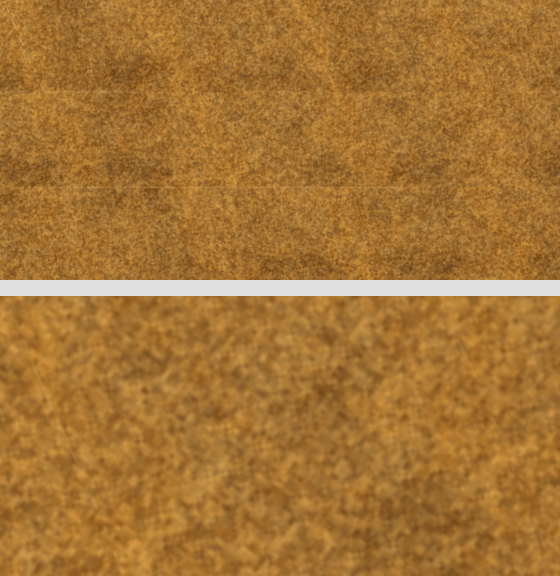
Top: the whole. Bottom: its middle third, enlarged.
A Shadertoy shader for this texture:

```glsl
// Brown felt-like fibre board: fine grain, soft dark bands, slanted scratches and faint seams.
#define BASE_COLOR vec3(0.618, 0.424, 0.180)
#define TONE_AXIS vec3(1.0, 0.88, 0.50)
#define HUE_AXIS vec3(0.35, -0.25, -0.75)
#define SCRATCH_COLOR vec3(0.84, 0.68, 0.42)
#define ROW_HEIGHT 0.342
#define LANE_WIDTH 0.515
#define SLANT 0.43
#define GRAIN 0.175
#define BLOTCH 0.075
#define BAND_DARK 0.065
#define GLOW 0.026
#define LINE_WIDTH 0.0022

float hash(vec2 cell) {
    uvec2 q = uvec2(ivec2(cell)) * uvec2(1597334673u, 3812015801u);
    uint n = (q.x ^ q.y) * 1597334673u;
    n = (n ^ (n >> 15)) * 2246822519u;
    return float((n ^ (n >> 13)) >> 8) / 16777216.0;
}

// Smooth value noise, centred on zero
float noise(vec2 p) {
    vec2 i = floor(p), f = fract(p);
    f = f * f * (3.0 - 2.0 * f);
    float low = mix(hash(i), hash(i + vec2(1, 0)), f.x);
    float high = mix(hash(i + vec2(0, 1)), hash(i + vec2(1, 1)), f.x);
    return mix(low, high, f.y) - 0.5;
}

float bump(float x, float center, float width) {
    float d = (x - center) / width;
    return exp(-d * d);
}

// Fine fibres at three scales, turned off the pixel grid
float grain(vec2 p) {
    vec2 q = mat2(0.8, 0.6, -0.6, 0.8) * p;
    return noise(q * 112.0) + 0.7 * noise(q.yx * 187.0 + 31.0) + 0.5 * noise(q * 47.0 + 77.0);
}

void mainImage(out vec4 fragColor, in vec2 fragCoord) {
    vec2 p = fragCoord / iResolution.y;
    float pixel = 1.0 / iResolution.y;

    // Stacked rows, each shaded from its lower edge to its upper edge
    float y = (p.y + 0.011) / ROW_HEIGHT;
    float row = floor(y);
    float v = fract(y);
    float wobble = v + 0.10 * noise(p * 9.0 + 5.0);

    // Slanted lanes that carry the scratches
    float s = (p.x + SLANT * p.y - 0.445 - 0.375 * step(row, 0.5)) / LANE_WIDTH;
    float lane = floor(s + 0.5);
    float offset = (s - lane) * LANE_WIDTH + 0.006 * noise(vec2(p.y * 9.0, lane));
    float glow = bump(offset, 0.0, 0.085);

    // Broad light and dark areas
    float bandMask = smoothstep(-0.30, 0.15, noise(vec2(p.x * 4.0, row * 7.0 + 3.0)));
    float patchMask = smoothstep(0.0, 0.28, noise(vec2(p.x * 4.3 + 9.0, row * 5.0 + 40.0)));
    float tone = 0.013 + GLOW * glow + 0.018 * bump(wobble, 0.95, 0.28);
    tone -= BAND_DARK * bump(wobble, 0.17, 0.15) * bandMask * (1.0 - 0.8 * glow);
    tone -= BAND_DARK * bump(wobble, 0.86, 0.16) * patchMask * (1.0 - 0.7 * glow);
    tone += BLOTCH * (0.5 * noise(p * vec2(7.0, 13.0)) + 0.6 * noise(p * 24.0 + 15.0));
    tone += GRAIN * grain(p);

    // Orange and olive drift of the fibres
    float hue = 0.05 * noise(p * 83.0 + 200.0) + 0.04 * noise(p * 21.0 + 90.0);
    hue += 0.022 * (glow - 0.3);
    vec3 color = BASE_COLOR + TONE_AXIS * tone + HUE_AXIS * hue;

    // Broken scratches: one deep, the rest faint
    float deep = step(abs(lane) + abs(row - 2.0), 0.5);
    float broken = smoothstep(-0.15, 0.2, noise(p * 95.0 + 11.0));
    float scratch = 1.0 - smoothstep(LINE_WIDTH - pixel, LINE_WIDTH + pixel, abs(offset));
    scratch *= broken * mix(0.22 * hash(vec2(lane + 20.0, row + 6.0)), 0.75, deep);

    // Faint light seams between the rows, present in stretches
    float seamDistance = min(v, 1.0 - v) * ROW_HEIGHT;
    float seam = 1.0 - smoothstep(0.0, LINE_WIDTH + pixel, seamDistance);
    float seamRow = floor(y + 0.5);
    seam *= 0.35 * smoothstep(-0.15, 0.15, noise(vec2(p.x * 3.0, seamRow * 11.0 + 60.0)));
    seam *= 0.4 + 0.6 * broken;

    color = mix(color, SCRATCH_COLOR, max(scratch, seam));
    fragColor = vec4(clamp(color, 0.0, 1.0), 1.0);
}
```
